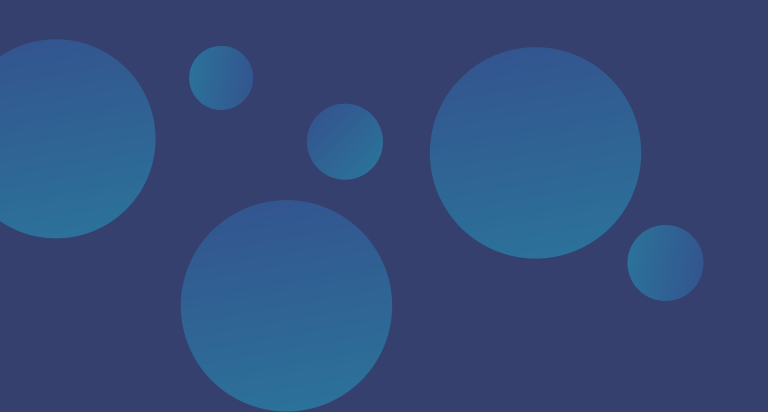
Reproduce this background procedurally as a WebGL 1 fragment shader.

```glsl
precision highp float;
// Six flat discs scattered over an indigo field.
// Each disc is a distance-based mask filled with a linear blue-to-teal
// gradient along its own axis; lengths are fractions of the canvas width.

uniform vec2 u_resolution;

#define FIELD_COLOR vec3(0.206, 0.251, 0.431)
#define BLUE vec3(0.200, 0.334, 0.562)
#define TEAL vec3(0.171, 0.446, 0.602)
#define LARGE_RADIUS 0.1376
#define MEDIUM_RADIUS 0.0495
#define SMALL_RADIUS 0.0417
#define DOWNWARD -80.0
#define DIAGONAL -45.0
#define LEFTWARD 172.0

// Blends one disc over the base; tealAngle (degrees) points to its teal side.
vec3 addDisc(vec3 base, vec2 point, vec2 center, float radius, float tealAngle) {
    vec2 offset = point - center;
    float angle = radians(tealAngle);
    vec2 axis = vec2(cos(angle), sin(angle));
    float blend = clamp(0.5 + 0.5 * dot(offset, axis) / radius, 0.0, 1.0);

    // One-pixel smooth edge
    float coverage = clamp(0.5 + (radius - length(offset)) * u_resolution.x, 0.0, 1.0);
    return mix(base, mix(BLUE, TEAL, blend), coverage);
}

void main() {
    vec2 point = gl_FragCoord.xy / u_resolution.x;
    vec3 color = FIELD_COLOR;

    // Large discs, shaded from top to bottom
    color = addDisc(color, point, vec2(0.0729, 0.3557), 0.1296, DOWNWARD);
    color = addDisc(color, point, vec2(0.6973, 0.3374), LARGE_RADIUS, DOWNWARD);
    color = addDisc(color, point, vec2(0.3730, 0.1383), LARGE_RADIUS, DOWNWARD);

    // Little discs, shaded sideways or diagonally
    color = addDisc(color, point, vec2(0.2880, 0.4350), SMALL_RADIUS, LEFTWARD);
    color = addDisc(color, point, vec2(0.4492, 0.3520), MEDIUM_RADIUS, DIAGONAL);
    color = addDisc(color, point, vec2(0.8665, 0.1940), MEDIUM_RADIUS, LEFTWARD);

    gl_FragColor = vec4(color, 1.0);
}
```
